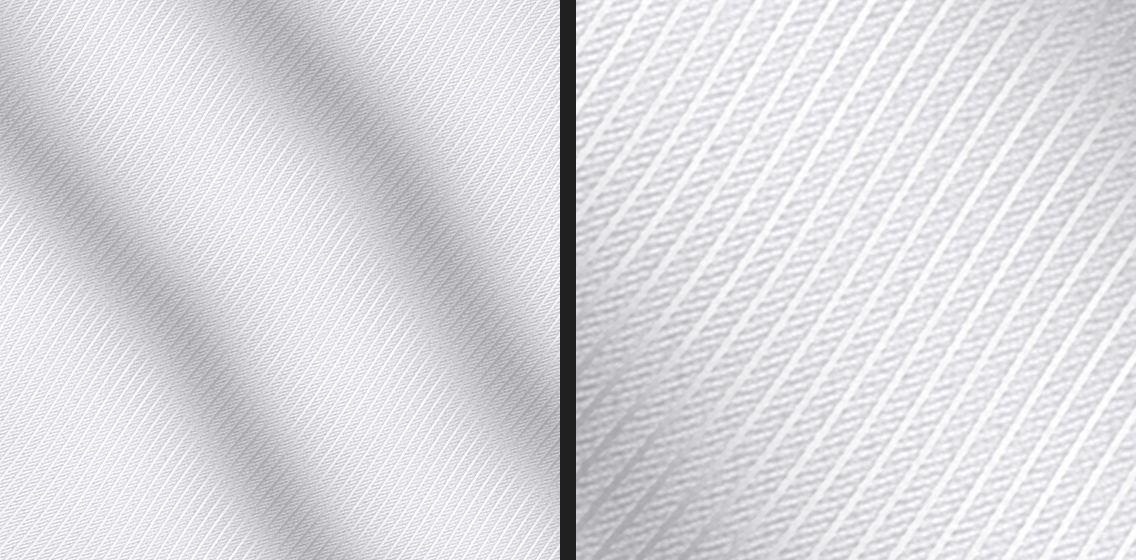
Left, the full canvas; right, a detail of the centre.
A three.js fragment shader for this texture:

```glsl
varying vec2 vUv;

const float TAU = 6.2831853;
const float RIBS_ACROSS = 42.0;
const float RIB_LEAN = 0.72;
const float WEFT_ROWS = 160.0;
const float FOLD_PERIOD = 0.605;
const float FIRST_FOLD = 0.65;
const vec3 SHADOW = vec3(0.715, 0.715, 0.73);
const vec3 CLOTH = vec3(0.898, 0.898, 0.914);
const vec3 SHEEN = vec3(1.0, 1.0, 1.0);

vec2 hash2(vec2 p) {
  vec2 q = vec2(dot(p, vec2(127.1, 311.7)), dot(p, vec2(269.5, 183.3)));
  return fract(sin(q) * 43758.545);
}

// Distance to the nearest scattered fibre point
float cellular(vec2 p) {
  vec2 cell = floor(p);
  vec2 local = fract(p);
  float nearest = 2.0;
  for (int j = -1; j <= 1; j++) {
    for (int i = -1; i <= 1; i++) {
      vec2 offset = vec2(float(i), float(j));
      vec2 delta = offset + hash2(cell + offset) - local;
      nearest = min(nearest, dot(delta, delta));
    }
  }
  return sqrt(nearest);
}

float softLine(float position, float center, float halfWidth, float blur) {
  float d = abs(fract(position - center + 0.5) - 0.5);
  return 1.0 - smoothstep(halfWidth - blur, halfWidth + blur, d);
}

// Position across the diagonal folds, bending toward the lower right
float foldCoordinate(vec2 p) {
  float along = 0.8 * p.x - p.y;
  float sway = 0.006 * sin(along * 7.0) + 0.003 * sin(along * 15.0 + 1.0);
  return p.x + 0.8 * p.y + 0.085 * smoothstep(-0.2, 0.6, along) + sway;
}

float foldValley(float position, float center, float leftWidth, float rightWidth) {
  float d = position - center;
  float width = d < 0.0 ? leftWidth : rightWidth;
  return exp(-pow(abs(d) / width, 1.6));
}

float foldShade(float fold, vec2 p) {
  float spread = 0.05 * smoothstep(0.5, 1.0, p.y - p.x);
  float first = foldValley(fold, FIRST_FOLD, 0.125, 0.115 + spread);
  float second = foldValley(fold, FIRST_FOLD + FOLD_PERIOD, 0.15, 0.12);
  float corner = 0.16 * smoothstep(1.4, 1.75, fold);
  return clamp(0.95 * first + second + corner, 0.0, 1.0);
}

// One on the crest just before each fold, zero behind it
float crestLight(float fold) {
  return 0.5 + 0.5 * cos(TAU * (fold - FIRST_FOLD + 0.24) / FOLD_PERIOD);
}

// The ribs steepen on the crests and flatten in the valleys
float ribCoordinate(vec2 p, float fold) {
  float phase = TAU * (fold - FIRST_FOLD) / FOLD_PERIOD;
  float bend = 0.0072 * sin(phase);
  return RIBS_ACROSS * (p.x - RIB_LEAN * p.y - bend);
}

// Short, nearly level stitches that fill the band between cords
float weftStitches(vec2 p, float rib) {
  float row = TAU * (p.y * WEFT_ROWS - p.x * 38.0);
  float stagger = -0.35 * sin(TAU * rib);
  float drift = 0.5 * sin(p.x * 83.0 + p.y * 47.0);
  float length = 0.85 + 0.15 * cos(TAU * rib * 2.0);
  return sin(row + stagger + drift) * length;
}

void main() {
  float fold = foldCoordinate(vUv);
  float shade = foldShade(fold, vUv);
  float crest = crestLight(fold);
  float rib = ribCoordinate(vUv, fold);
  float ribWear = hash2(vec2(floor(rib), 4.0)).x;

  // Raised cord with a groove on each side
  float cord = softLine(rib, 0.5, 0.11, 0.06);
  float groove = softLine(rib, 0.32, 0.06, 0.05);
  float farGroove = softLine(rib, 0.68, 0.05, 0.05);
  float weave = 1.0 - max(cord, 0.5 * groove);

  // Broad fold light
  vec3 color = mix(CLOTH + 0.018 * crest, SHADOW, shade);
  float broad = sin(vUv.x * 11.0 + vUv.y * 5.0) + sin(vUv.y * 17.0 - vUv.x * 7.0);
  color += 0.004 * broad;

  // Cord sheen is strongest on the crests and turns dark inside the folds
  float lit = 1.0 - smoothstep(0.15, 0.85, shade);
  float sheen = lit * mix(0.65, 0.95, crest) * (0.8 + 0.2 * ribWear);
  color = mix(color, SHEEN, cord * sheen);
  color -= 0.055 * cord * (1.0 - lit);
  color += 0.035 * groove * (1.0 - lit);
  color -= (0.05 * groove + 0.03 * farGroove) * lit;

  // Fine weave and fibre grain
  float stitches = weftStitches(vUv, rib);
  float grain = cellular(vUv * vec2(210.0, 280.0)) - 0.48;
  float stitchDepth = mix(0.09, 0.052, crest) * mix(1.0, 0.65, shade);
  color += stitches * weave * stitchDepth;
  color -= grain * 0.115 * (1.0 - 0.6 * cord);

  gl_FragColor = vec4(clamp(color, 0.0, 1.0), 1.0);
}
```
